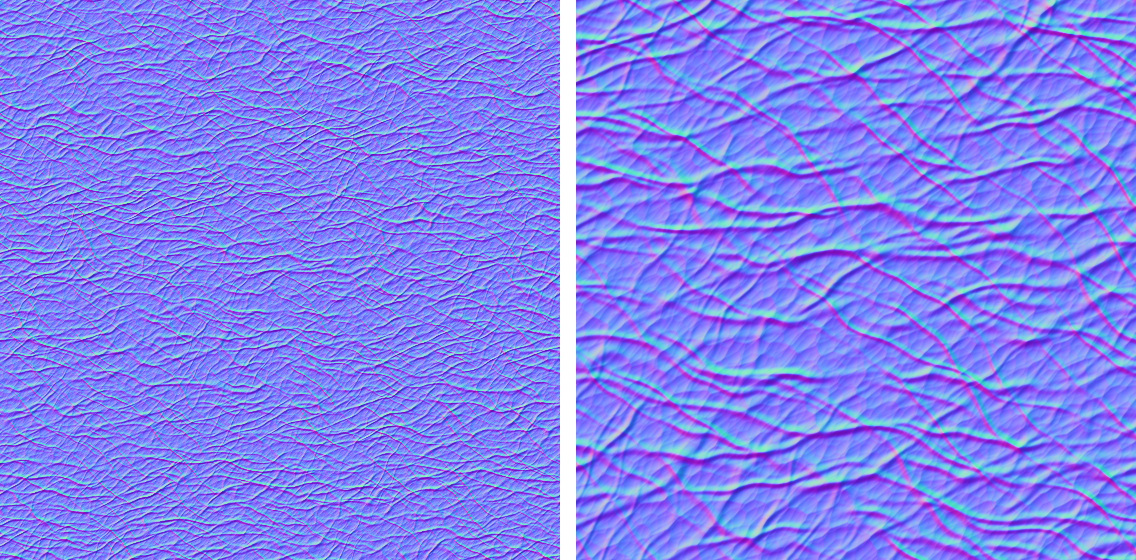
Left, the full canvas; right, a detail of the centre.
Reproduce this texture map procedurally as a WebGL 2 fragment shader.

```glsl
#version 300 es
precision highp float;
// Tangent-space normal map of creased leather with fine grain.

uniform vec2 u_resolution;
out vec4 fragColor;

const float SAMPLE_STEP = 0.0007;

float hash1(float n) {
    return fract(sin(n * 127.1 + 3.7) * 4375.85);
}

vec2 hash2(vec2 cell) {
    vec2 k = vec2(dot(cell, vec2(127.1, 311.7)), dot(cell, vec2(269.5, 183.3)));
    return fract(sin(k) * 4375.85);
}

vec2 direction(float angle) {
    return vec2(cos(angle), sin(angle));
}

// Sines in scattered directions; each octave bends the next one.
float layeredSines(vec2 p, float frequency, int octaves, float seed) {
    float sum = 0.0;
    float amplitude = 1.0;
    for (int i = 0; i < octaves; i++) {
        float turn = float(i) * 2.4 + seed * 1.7;
        float phase = dot(p, direction(turn)) * frequency + seed * 5.3;
        sum += amplitude * sin(phase + 0.8 * sum);
        frequency *= 1.8;
        amplitude /= 1.8;
    }
    return sum;
}

// Squared distance to the nearest jittered cell point.
float cellular(vec2 p) {
    vec2 cell = floor(p);
    float nearest = 4.0;
    for (int y = -1; y <= 1; y++) {
        for (int x = -1; x <= 1; x++) {
            vec2 neighbour = cell + vec2(x, y);
            vec2 offset = neighbour + hash2(neighbour) - p;
            nearest = min(nearest, dot(offset, offset));
        }
    }
    return nearest;
}

// Pebbles stretched along a given angle.
float grain(vec2 p, float angle, vec2 density) {
    vec2 along = direction(angle);
    vec2 across = vec2(-along.y, along.x);
    return cellular(vec2(dot(p, along), dot(p, across)) * density);
}

// Depth of a family of wavy, broken, nearly parallel grooves.
float creases(vec2 p, float angle, float spacing, float width, float steepness, float seed) {
    vec2 across = direction(angle + 1.5708);
    float wobble = layeredSines(p, 13.0, 6, seed) * 0.22 / 13.0;
    float row = (dot(p, across) + wobble) / spacing;
    float id = floor(row) + seed * 17.0;

    float centre = 0.5 + 0.4 * (hash1(id) - 0.5);
    float offset = (fract(row) - centre) * spacing;
    float wallWidth = width * (offset > 0.0 ? 1.15 : 0.95);
    float profile = exp(-offset * offset / (wallWidth * wallWidth));

    float patches = smoothstep(-0.9, 0.7, layeredSines(p, 50.0, 3, seed + 9.0));
    float strength = mix(0.55, 1.1, hash1(id + 41.0)) * mix(0.3, 1.0, patches);
    return profile * strength * steepness * width;
}

float leatherHeight(vec2 p) {
    float depth = 0.0;
    // Main creases: level and gently rising
    depth += creases(p, -0.06, 0.030, 0.0025, 1.35, 1.0);
    depth += creases(p, 0.14, 0.036, 0.0025, 1.25, 2.0);
    depth += creases(p, 0.46, 0.029, 0.0023, 1.15, 3.0);
    // Long thin falling creases
    depth += creases(p, -0.64, 0.031, 0.0019, 1.45, 4.0);
    depth += creases(p, -0.42, 0.048, 0.0020, 1.10, 5.0);
    // Faint steep wrinkles
    depth += creases(p, 0.90, 0.026, 0.0019, 0.65, 6.0);
    // Pebbled grain
    depth += 0.0021 * grain(p, 0.60, vec2(70.0, 125.0));
    depth += 0.0007 * grain(p, 0.85, vec2(140.0, 240.0));
    return -depth;
}

vec2 heightSlope(vec2 p) {
    vec2 e = vec2(SAMPLE_STEP, 0.0);
    float dx = leatherHeight(p + e.xy) - leatherHeight(p - e.xy);
    float dy = leatherHeight(p + e.yx) - leatherHeight(p - e.yx);
    return vec2(dx, dy) / (2.0 * SAMPLE_STEP);
}

// Packs a normal into colour with the green axis pointing down.
vec3 encodeNormal(vec3 normal) {
    return 0.5 + 0.5 * normal * vec3(1.0, -1.0, 1.0);
}

void main() {
    vec2 p = gl_FragCoord.xy / u_resolution.y;
    vec3 normal = normalize(vec3(-heightSlope(p), 1.0));
    fragColor = vec4(encodeNormal(normal), 1.0);
}
```
